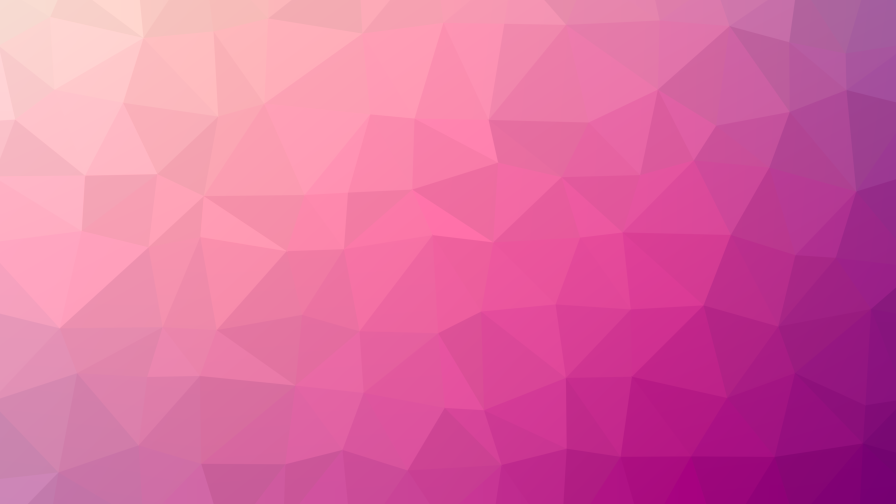
A WebGL 1 fragment shader for this background:

```glsl
precision highp float;
// Low-poly backdrop: a jittered triangle mesh shaded from pale peach to deep magenta.

uniform vec2 u_resolution;

// Mesh, in units of the canvas height
const float CELL_SIZE = 0.141;
const vec2 MESH_ORIGIN = vec2(0.0, 0.083);
const vec2 JITTER = vec2(0.30, 0.27);   // vertex offset, in cells
const float FACET_CONTRAST = 0.035;     // brightness spread between facets
const float FACET_SLOPE = 0.2;          // share of the gradient kept inside a facet

// Gradient stops from left to right, for three heights
const vec3 TOP_PEACH = vec3(0.996, 0.90, 0.855);
const vec3 TOP_BLUSH = vec3(0.988, 0.755, 0.74);
const vec3 TOP_PINK = vec3(0.988, 0.627, 0.706);
const vec3 TOP_ROSE = vec3(0.87, 0.49, 0.667);
const vec3 TOP_MAUVE = vec3(0.627, 0.373, 0.627);

const vec3 MID_BLUSH = vec3(0.988, 0.647, 0.745);
const vec3 MID_PINK = vec3(0.984, 0.573, 0.675);
const vec3 MID_HOT = vec3(0.97, 0.404, 0.635);
const vec3 MID_CERISE = vec3(0.867, 0.25, 0.588);
const vec3 MID_PURPLE = vec3(0.58, 0.125, 0.525);

const vec3 LOW_LILAC = vec3(0.765, 0.51, 0.698);
const vec3 LOW_ROSE = vec3(0.80, 0.373, 0.62);
const vec3 LOW_CERISE = vec3(0.785, 0.235, 0.58);
const vec3 LOW_MAGENTA = vec3(0.645, 0.01, 0.49);
const vec3 LOW_PLUM = vec3(0.45, 0.0, 0.44);

vec2 hash2(vec2 p) {
  vec2 q = vec2(dot(p, vec2(127.1, 311.7)), dot(p, vec2(269.5, 183.3)));
  return fract(sin(q) * 43758.5);
}

// Piecewise linear blend of five evenly spaced stops
vec3 ramp(float x, vec3 a, vec3 b, vec3 c, vec3 d, vec3 e) {
  float t = clamp(x, 0.0, 1.0) * 4.0;
  vec3 color = mix(a, b, clamp(t, 0.0, 1.0));
  color = mix(color, c, clamp(t - 1.0, 0.0, 1.0));
  color = mix(color, d, clamp(t - 2.0, 0.0, 1.0));
  return mix(color, e, clamp(t - 3.0, 0.0, 1.0));
}

// Background colour at a point in mesh cells
vec3 gradient(vec2 cellPos) {
  vec2 uv = cellPos * CELL_SIZE + MESH_ORIGIN;
  uv.x *= u_resolution.y / u_resolution.x;
  vec3 top = ramp(uv.x, TOP_PEACH, TOP_BLUSH, TOP_PINK, TOP_ROSE, TOP_MAUVE);
  vec3 mid = ramp(uv.x, MID_BLUSH, MID_PINK, MID_HOT, MID_CERISE, MID_PURPLE);
  vec3 low = ramp(uv.x, LOW_LILAC, LOW_ROSE, LOW_CERISE, LOW_MAGENTA, LOW_PLUM);
  vec3 color = mix(low, mid, clamp(uv.y * 2.0, 0.0, 1.0));
  return mix(color, top, clamp(uv.y * 2.0 - 1.0, 0.0, 1.0));
}

vec2 meshVertex(vec2 id) {
  return id + (hash2(id) * 2.0 - 1.0) * JITTER;
}

// Signed distance to the line a-b, positive on its left
float edgeDistance(vec2 p, vec2 a, vec2 b) {
  vec2 dir = normalize(b - a);
  vec2 rel = p - a;
  return dir.x * rel.y - dir.y * rel.x;
}

// Adds one counterclockwise triangle as weighted colour and weight
void addFacet(vec2 p, vec2 a, vec2 b, vec2 c, float blur, inout vec4 sum) {
  float inside = min(edgeDistance(p, a, b), min(edgeDistance(p, b, c), edgeDistance(p, c, a)));
  float coverage = smoothstep(-blur, blur, inside);
  if (coverage <= 0.0) return;
  vec2 center = (a + b + c) / 3.0;
  float shade = (hash2(center).x - 0.5) * 2.0 * FACET_CONTRAST;
  vec3 color = gradient(mix(center, p, FACET_SLOPE)) * (1.0 + shade);
  sum += vec4(color, 1.0) * coverage;
}

void main() {
  vec2 p = (gl_FragCoord.xy / u_resolution.y - MESH_ORIGIN) / CELL_SIZE;
  float blur = 0.75 / (u_resolution.y * CELL_SIZE);
  vec2 base = floor(p);

  // A faint gradient underlay closes any gap in the mesh
  vec4 sum = vec4(gradient(p), 1.0) * 0.001;

  // Split each nearby cell along its shorter diagonal
  for (int j = -1; j <= 1; j++) {
    for (int i = -1; i <= 1; i++) {
      vec2 id = base + vec2(float(i), float(j));
      vec2 a = meshVertex(id);
      vec2 b = meshVertex(id + vec2(1.0, 0.0));
      vec2 c = meshVertex(id + vec2(1.0, 1.0));
      vec2 d = meshVertex(id + vec2(0.0, 1.0));
      if (distance(a, c) < distance(b, d)) {
        addFacet(p, a, b, c, blur, sum);
        addFacet(p, a, c, d, blur, sum);
      } else {
        addFacet(p, a, b, d, blur, sum);
        addFacet(p, b, c, d, blur, sum);
      }
    }
  }

  gl_FragColor = vec4(clamp(sum.rgb / sum.a, 0.0, 1.0), 1.0);
}
```
